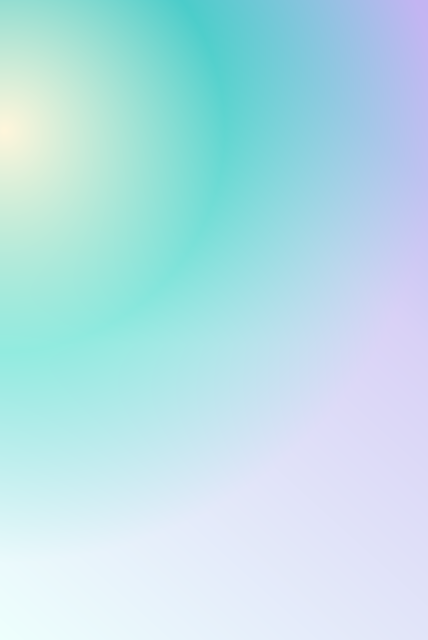
Reproduce this background procedurally as a Shadertoy shader.

```glsl
const vec3 CREAM = vec3(1.0, 0.965, 0.86);
const vec3 DEEP_TEAL = vec3(0.29, 0.80, 0.79);
const vec3 PALE_TEAL = vec3(0.57, 0.92, 0.875);
const vec3 MINT_WHITE = vec3(0.93, 1.0, 0.99);
const vec3 LAVENDER = vec3(0.85, 0.82, 0.965);
const vec3 PERIWINKLE = vec3(0.765, 0.755, 0.95);
const vec3 LILAC = vec3(0.765, 0.705, 0.95);

// Position of x between two stops, limited to 0..1
float ramp(float from, float to, float x) {
    return clamp((x - from) / (to - from), 0.0, 1.0);
}

// Diagonal wash from the lower left to the upper right
vec3 diagonalWash(vec2 p) {
    float along = dot(p, vec2(0.6, 0.66));
    vec3 color = mix(MINT_WHITE, LAVENDER, ramp(0.0, 1.05, along));
    color = mix(color, PERIWINKLE, ramp(1.05, 1.30, along));
    return mix(color, LILAC, ramp(1.30, 1.58, along));
}

// Teal that pales towards the bottom
vec3 tealAt(float height) {
    float depth = ramp(1.5, 0.69, height);
    return mix(DEEP_TEAL, PALE_TEAL, pow(depth, 1.2));
}

// Radial blend: core to ring, then ring to surroundings
vec3 radialGlow(float dist, float ringRadius, float outerRadius,
                vec3 core, vec3 ring, vec3 surround) {
    vec3 inner = mix(core, ring, ramp(0.0, ringRadius, dist));
    return mix(inner, surround, ramp(ringRadius, outerRadius, dist));
}

void mainImage(out vec4 fragColor, in vec2 fragCoord) {
    // Canvas width is one unit
    vec2 p = fragCoord / iResolution.x;
    vec2 glowCenter = vec2(0.01, 1.19);
    float dist = distance(p, glowCenter);

    vec3 color = radialGlow(dist, 0.515, 1.01, CREAM, tealAt(p.y), diagonalWash(p));
    fragColor = vec4(color, 1.0);
}
```
